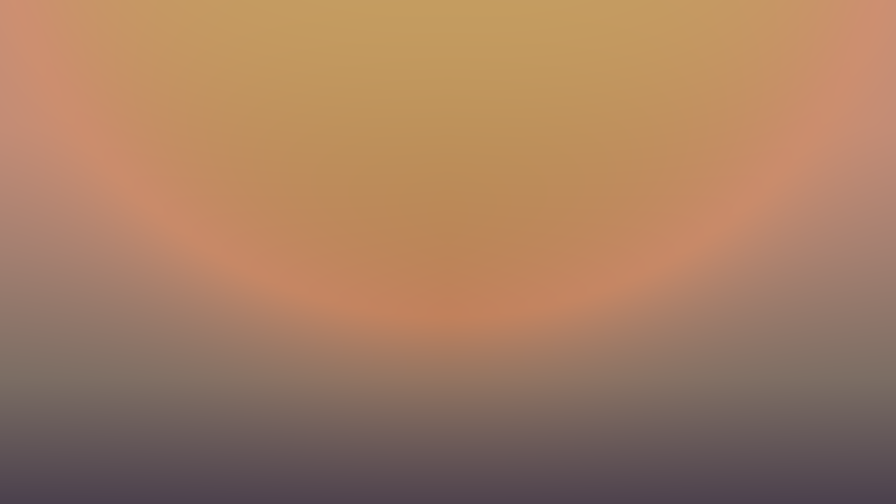
Write a Shadertoy shader that draws this background.

```glsl
// Hazy dusk: a huge soft golden disc hangs from above the top edge, ringed by
// a salmon glow, over a sky that fades from rose to grey to dark plum.
// A vertical colour ramp and a disc colour meet in a glow around one circle.

#define DISC_CENTER vec2(0.0, 1.278)  // in canvas heights, x from the middle
#define DISC_RADIUS 0.898
#define RIM_SOFTNESS 0.022            // rounds off the crest of the glow
#define GLOW_INSIDE 0.20              // falloff length towards the core
#define GLOW_OUTSIDE 0.115            // falloff length into the sky

const vec3 PLUM       = vec3(0.290, 0.250, 0.300);
const vec3 GREY       = vec3(0.475, 0.425, 0.390);
const vec3 MAUVE      = vec3(0.620, 0.490, 0.440);
const vec3 ROSE       = vec3(0.740, 0.540, 0.470);
const vec3 GOLD_LOW   = vec3(0.705, 0.540, 0.325);
const vec3 GOLD_HIGH  = vec3(0.770, 0.620, 0.380);
const vec3 RIM_MIDDLE = vec3(0.755, 0.505, 0.360);
const vec3 RIM_SIDE   = vec3(0.805, 0.565, 0.445);

// Sky colour by height, blended between evenly spaced stops
vec3 skyColor(float height) {
    vec3 color = mix(PLUM, GREY, clamp(height * 4.0, 0.0, 1.0));
    color = mix(color, MAUVE, clamp(height * 4.0 - 1.0, 0.0, 1.0));
    return mix(color, ROSE, clamp(height * 4.0 - 2.0, 0.0, 1.0));
}

void mainImage(out vec4 fragColor, in vec2 fragCoord) {
    vec2 p = (fragCoord - vec2(0.5 * iResolution.x, 0.0)) / iResolution.y;

    // Signed distance to the disc edge, and a rounded absolute distance
    float edge = length(p - DISC_CENTER) - DISC_RADIUS;
    float away = sqrt(edge * edge + RIM_SOFTNESS * RIM_SOFTNESS) - RIM_SOFTNESS;
    float outside = smoothstep(-RIM_SOFTNESS, RIM_SOFTNESS, edge);

    // Disc and sky
    vec3 gold = mix(GOLD_LOW, GOLD_HIGH, smoothstep(0.4, 1.05, p.y));
    vec3 color = mix(gold, skyColor(p.y), outside);

    // Glow along the rim, paler towards the sides
    vec3 rim = mix(RIM_MIDDLE, RIM_SIDE, clamp(abs(p.x) / 0.89, 0.0, 1.0));
    float glow = exp(-away / mix(GLOW_INSIDE, GLOW_OUTSIDE, outside));
    fragColor = vec4(mix(color, rim, glow), 1.0);
}
```
